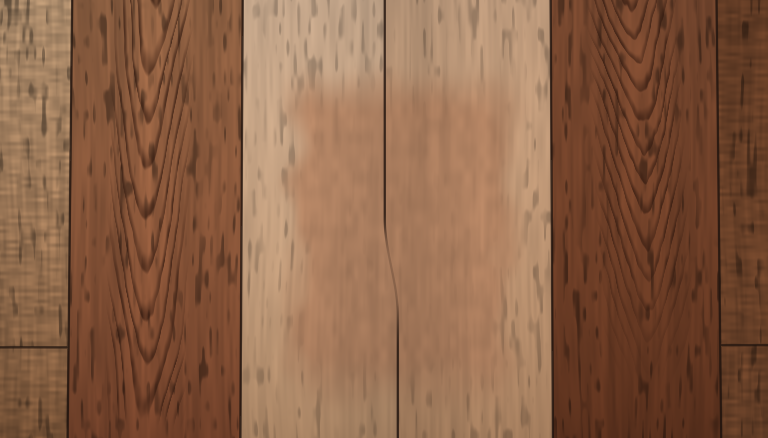
A WebGL 1 fragment shader for this texture:

```glsl
precision highp float;
uniform vec2 u_resolution;

float hash(vec2 p) {
  return fract(sin(dot(p, vec2(12.9898, 78.233))) * 43758.5453);
}

float noise(vec2 p) {
  vec2 i = floor(p), f = fract(p);
  f = f * f * (3.0 - 2.0 * f);
  return mix(mix(hash(i), hash(i + vec2(1.0, 0.0)), f.x),
             mix(hash(i + vec2(0.0, 1.0)), hash(i + vec2(1.0, 1.0)), f.x), f.y);
}

// Horizontal position of each seam; the boards lean slightly
float seamX(int i, float y) {
  if (i == 0) return mix(0.088, 0.094, y);
  if (i == 1) return mix(0.313, 0.316, y);
  if (i == 2) return mix(0.518, 0.501, smoothstep(0.28, 0.5, y));
  if (i == 3) return mix(0.720, 0.717, y);
  return mix(0.939, 0.933, y);
}

vec3 boardColor(float board, float y) {
  if (board < 0.5) return mix(vec3(0.55, 0.38, 0.25), vec3(0.74, 0.60, 0.46), y);
  if (board < 1.5) return mix(vec3(0.49, 0.28, 0.18), vec3(0.56, 0.38, 0.26), y);
  if (board < 2.5) return mix(vec3(0.73, 0.57, 0.43), vec3(0.78, 0.66, 0.55), y);
  if (board < 3.5) return mix(vec3(0.72, 0.55, 0.41), vec3(0.75, 0.61, 0.49), y);
  if (board < 4.5) return mix(vec3(0.41, 0.22, 0.13), vec3(0.48, 0.29, 0.19), y);
  return mix(vec3(0.47, 0.29, 0.18), vec3(0.43, 0.26, 0.16), y);
}

// Nested U-shaped growth rings around a vertical heart line at q.x = 0
float cathedral(vec2 q, float spacing, float slope, float seed) {
  q.x += 0.014 * (noise(vec2(q.y * 5.0, seed)) - 0.5);
  float height = q.y - slope * (sqrt(q.x * q.x + 0.0003) - 0.0173);
  height += 0.07 * noise(vec2(q.x * 35.0, q.y * 5.0) + seed);
  height += 0.012 * noise(vec2(q.x * 200.0, q.y * 30.0) + seed);
  float rings = height / spacing + 0.7 * noise(vec2(height * 7.0, seed));
  float t = fract(rings);
  float ring = smoothstep(0.0, 0.1, t) * smoothstep(0.48, 0.1, t);
  return ring * mix(0.5, 1.0, noise(vec2(q.x * 230.0, q.y * 30.0)));
}

void main() {
  vec2 uv = gl_FragCoord.xy / u_resolution;

  // Board index and dark seams
  float board = 0.0, seam = 0.0;
  for (int i = 0; i < 5; i++) {
    float d = uv.x - seamX(i, uv.y);
    board += step(0.0, d);
    float strength = 0.85;
    if (i == 2) strength *= 1.0 - 0.75 * smoothstep(0.2, 0.34, uv.y) * smoothstep(0.52, 0.42, uv.y);
    seam = max(seam, strength * smoothstep(0.0024, 0.0006, abs(d)));
  }
  bool outer = board < 0.5 || board > 4.5;
  bool pale = board > 1.5 && board < 3.5;
  float jointY = board < 0.5 ? 0.207 : 0.212;
  if (outer) seam = max(seam, 0.75 * smoothstep(0.0045, 0.001, abs(uv.y - jointY)));

  vec3 color = boardColor(board, uv.y);
  float seed = board * 17.3 + (outer ? step(uv.y, jointY) * 5.1 : 0.0);

  // Soft, rosy worn area across the two pale boards
  float worn = 0.0;
  if (pale) {
    float ragged = 0.03 * (noise(uv * vec2(30.0, 12.0)) - 0.5);
    worn = smoothstep(0.365, 0.4, uv.x + ragged) * smoothstep(0.685, 0.64, uv.x + ragged)
         * smoothstep(0.04, 0.2, uv.y + ragged) * smoothstep(0.86, 0.74, uv.y + ragged);
    color = mix(color, vec3(0.68, 0.49, 0.365), 0.85 * worn);
    color *= 1.0 - 0.07 * smoothstep(0.12, 0.04, abs(uv.x - 0.52));
  }

  // Straight grain: broad bands, fine fibres and short dark pores
  float bend = 0.012 * (noise(vec2(uv.x * 9.0, uv.y * 2.5) + seed) - 0.5);
  float x = uv.x + bend;
  float bands = noise(vec2(x * 75.0, uv.y * 1.5) + seed) - 0.5;
  float fibres = noise(vec2(x * 260.0, uv.y * 9.0) + seed) - 0.5;
  float pores = smoothstep(0.58, 0.9, noise(vec2(x * 210.0, uv.y * 24.0) + seed));
  pores *= smoothstep(0.2, 0.65, noise(vec2(x * 90.0, uv.y * 3.0) + seed));
  float contrast = pale ? 0.75 : 1.2;
  color *= 1.0 + contrast * (0.10 * bands + 0.13 * fibres * (1.0 - 0.5 * worn));
  color *= 1.0 - (pale ? 0.20 : 0.34) * pores * (1.0 - 0.85 * worn);

  // Blurred mottling in the worn area
  float mottle = noise(vec2(uv.x * 110.0, uv.y * 32.0)) - 0.5;
  color *= 1.0 + worn * 0.07 * mottle;

  // Fine cross ticks on the outer boards
  if (outer) {
    float ticks = noise(vec2(uv.x * 55.0, uv.y * 125.0) + seed) - 0.5;
    color *= 1.0 + 0.22 * ticks;
  }

  // Cathedral figure on the two dark boards
  float figure = 0.0;
  if (board > 0.5 && board < 1.5) {
    float dx = uv.x - mix(0.188, 0.199, uv.y);
    float core = smoothstep(0.056, 0.036, abs(dx));
    figure = core * smoothstep(0.03, 0.1, uv.y + 0.5 * abs(dx))
           * cathedral(vec2(dx, uv.y), 0.115, 12.0, 3.7);
    color *= 1.0 + 0.10 * smoothstep(0.04, 0.01, abs(dx));
  } else if (board > 3.5 && board < 4.5) {
    float dx = uv.x - mix(0.852, 0.823, uv.y);
    float core = smoothstep(0.064, 0.038, abs(dx)) * smoothstep(0.08, 0.5, uv.y);
    figure = core * cathedral(vec2(dx, uv.y), 0.07, 7.0, 9.2);
    color *= 1.0 + 0.08 * smoothstep(0.04, 0.01, abs(dx)) * uv.y;
  }
  color = mix(color, vec3(0.20, 0.10, 0.06), 0.72 * figure);

  // Seams, then a gentle falloff toward the lower corners
  color = mix(color, vec3(0.14, 0.085, 0.06), seam);
  vec2 fromLight = (uv - vec2(0.48, 0.65)) * vec2(1.0, 0.8);
  color *= 1.03 - 0.45 * dot(fromLight, fromLight);
  gl_FragColor = vec4(clamp(color, 0.0, 1.0), 1.0);
}
```
